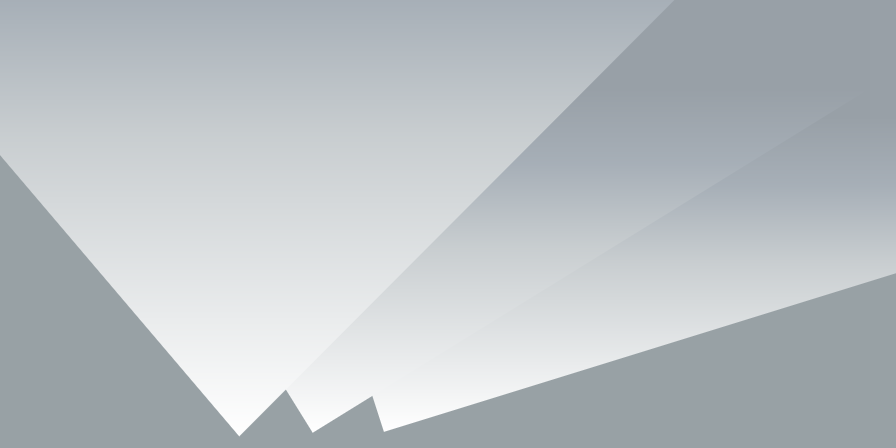
Reproduce this background procedurally as a Shadertoy shader.

```glsl
// Three overlapping pale beams fanning up from the lower edge over flat slate grey.

// Cross product of two plane vectors: positive when b lies left of a.
float cross2(vec2 a, vec2 b) {
    return a.x * b.y - a.y * b.x;
}

// Signed distance to a wedge with its tip at the origin, positive inside.
float wedge(vec2 p, vec2 leftRay, vec2 rightRay) {
    return min(cross2(p, normalize(leftRay)), cross2(normalize(rightRay), p));
}

// Vertical ramp: white at the tip, through silver and blue grey, to slate.
vec3 beamRamp(float t) {
    vec3 color = mix(vec3(1.0), vec3(0.785, 0.805, 0.815), clamp(t / 0.69, 0.0, 1.0));
    color = mix(color, vec3(0.653, 0.686, 0.718), clamp((t - 0.69) / 0.31, 0.0, 1.0));
    return mix(color, vec3(0.596, 0.627, 0.655), clamp((t - 1.0) / 0.28, 0.0, 1.0));
}

// Lay one beam over the colour below, with an edge one pixel soft.
void addBeam(inout vec3 color, vec2 p, vec2 tip, vec2 leftRay, vec2 rightRay, float rampHeight) {
    vec2 q = p - tip;
    float coverage = clamp(wedge(q, leftRay, rightRay) * iResolution.y + 0.5, 0.0, 1.0);
    color = mix(color, beamRamp(q.y / rampHeight), coverage);
}

void mainImage(out vec4 fragColor, in vec2 fragCoord) {
    // Canvas height is one unit.
    vec2 p = fragCoord / iResolution.y;
    vec3 color = vec3(0.596, 0.631, 0.647);

    // Beams from back to front: right, middle, left.
    addBeam(color, p, vec2(0.857, 0.036), vec2(-10.0, 31.0), vec2(439.0, 136.0), 0.55);
    addBeam(color, p, vec2(0.698, 0.034), vec2(-23.0, 37.0), vec2(500.0, 309.0), 0.60);
    addBeam(color, p, vec2(0.534, 0.026), vec2(-205.0, 241.0), vec2(373.0, 374.0), 0.975);

    fragColor = vec4(color, 1.0);
}
```
